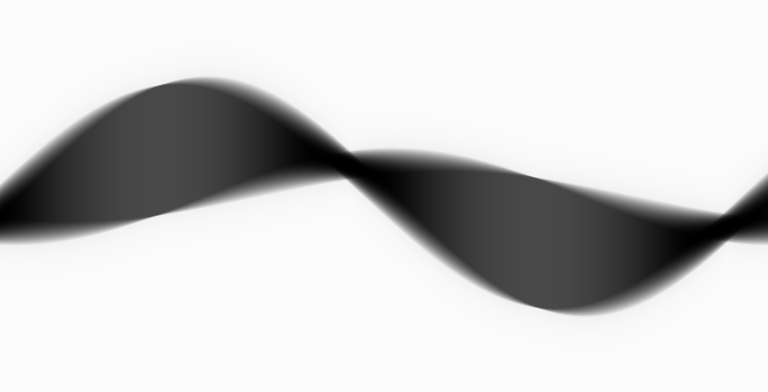
Reproduce this background procedurally as a Shadertoy shader.

```glsl
// Draws a translucent dark ribbon twisting across a pale background.

const int STRANDS = 40;             // samples across the ribbon's soft edges
const float PERIOD = 0.983;         // wavelength, in canvas widths
const float AXIS = 0.4987;          // height of the twist axis
const float INK_AMOUNT = 0.395;     // ink spread over each strand's thickness
const float MIN_THICKNESS = 0.002;
const float EDGE_SOFTNESS = 0.0045;
const float HALO_STRENGTH = 0.04;
const float HALO_SIZE = 0.035;
const vec3 PAPER = vec3(0.986);
const float TAU = 6.2831853;

// Waves as (amplitude, crest position): the steep and shallow edge pairs
const vec2 STEEP_A = vec2(0.2857, 0.2279);
const vec2 STEEP_B = vec2(0.3074, 0.2708);
const vec2 SHALLOW_A = vec2(0.1250, 0.5117);
const vec2 SHALLOW_B = vec2(0.0638, 0.5859);

float wave(vec2 shape, float x) {
    return AXIS + shape.x * cos(TAU * (x - shape.y) / PERIOD);
}

// Antialiased step, linear over the given width
float ramp(float d, float width) {
    return clamp(d / width + 0.5, 0.0, 1.0);
}

// Ink density of one strand, thicker where its two edges draw together
float strandInk(float y, float edgeA, float edgeB, float width) {
    float low = min(edgeA, edgeB);
    float high = max(max(edgeA, edgeB), low + MIN_THICKNESS);
    return (ramp(y - low, width) - ramp(y - high, width)) / (high - low);
}

void mainImage(out vec4 fragColor, in vec2 fragCoord) {
    vec2 uv = fragCoord / iResolution.xy;
    float width = max(EDGE_SOFTNESS, 1.2 / iResolution.y);

    float steepA = wave(STEEP_A, uv.x);
    float steepB = wave(STEEP_B, uv.x);
    float shallowA = wave(SHALLOW_A, uv.x);
    float shallowB = wave(SHALLOW_B, uv.x);

    // Average the ink of strands blended between the two edge pairs
    float ink = 0.0;
    for (int i = 0; i < STRANDS; i++) {
        float t = (float(i) + 0.5) / float(STRANDS);
        float steep = mix(steepA, steepB, t);
        float shallow = mix(shallowA, shallowB, t);
        ink += strandInk(uv.y, steep, shallow, width);
    }
    ink *= INK_AMOUNT / float(STRANDS);

    // Faint shadow around the ribbon's outline
    float bottom = min(min(steepA, steepB), min(shallowA, shallowB));
    float top = max(max(steepA, steepB), max(shallowA, shallowB));
    float outside = max(max(bottom - uv.y, uv.y - top), 0.0);
    float halo = HALO_STRENGTH * exp(-outside / HALO_SIZE);

    fragColor = vec4((PAPER - halo) * exp(-ink), 1.0);
}
```
